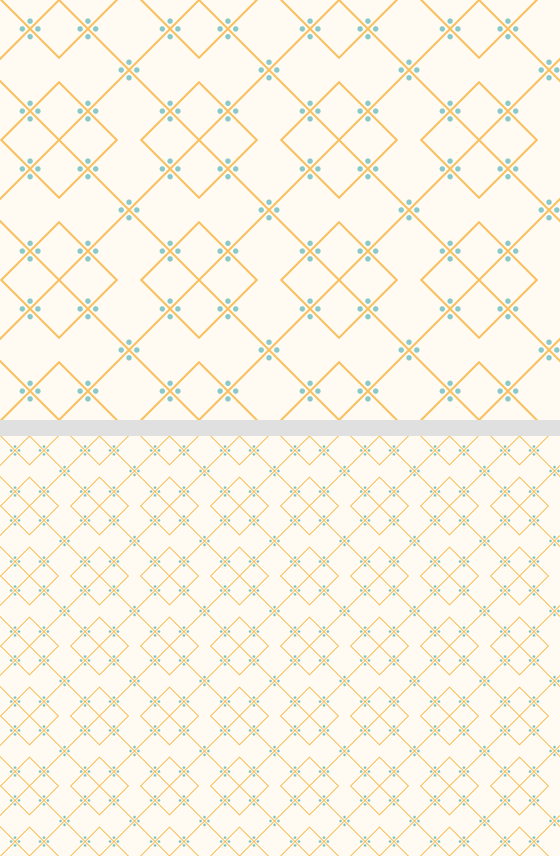
Top: one tile. Bottom: repeated 2 by 2.
This pattern is drawn by a WebGL 2 fragment shader. Its source:

```glsl
#version 300 es
precision highp float;

uniform vec2 u_resolution;
out vec4 fragColor;

// Lengths are in units of one square repeat
#define REPEATS vec2(4.0, 3.0)
#define CENTRE vec2(0.4215, 0.0)
#define DIAMOND_RADIUS 0.413
#define LINE_WIDTH 0.0146
#define DOT_OFFSET 0.0557
#define DOT_RADIUS 0.0193
#define CREAM vec3(1.0, 0.984, 0.95)
#define GOLD vec3(0.975, 0.748, 0.365)
#define TEAL vec3(0.54, 0.79, 0.78)

const float INV_SQRT2 = 0.70711;

// Distance to four dots set around a crossing
float dotsAround(vec2 p, vec2 crossing) {
    vec2 d = abs(p - crossing);
    d = vec2(max(d.x, d.y), min(d.x, d.y));
    return length(d - vec2(DOT_OFFSET, 0.0)) - DOT_RADIUS;
}

// Antialiased coverage of a signed distance
float coverage(float dist, float pixel) {
    return clamp(0.5 - dist / pixel, 0.0, 1.0);
}

void main() {
    vec2 uv = gl_FragCoord.xy / u_resolution * REPEATS;
    float pixel = REPEATS.y / u_resolution.y;

    // Fold each repeat into one quadrant around its diamond
    vec2 p = abs(fract(uv - CENTRE + 0.5) - 0.5);

    // Diagonal lattice and diamond outline
    float diagonal = abs(p.x - p.y) * INV_SQRT2;
    float diamond = abs(p.x + p.y - DIAMOND_RADIUS) * INV_SQRT2;
    float lines = min(diagonal, diamond) - 0.5 * LINE_WIDTH;

    // Dots at the diamond sides and at the corners of the repeat
    float dots = min(dotsAround(p, vec2(0.5 * DIAMOND_RADIUS)),
                     dotsAround(p, vec2(0.5)));

    vec3 color = mix(CREAM, GOLD, coverage(lines, pixel));
    color = mix(color, TEAL, coverage(dots, pixel));
    fragColor = vec4(color, 1.0);
}
```
